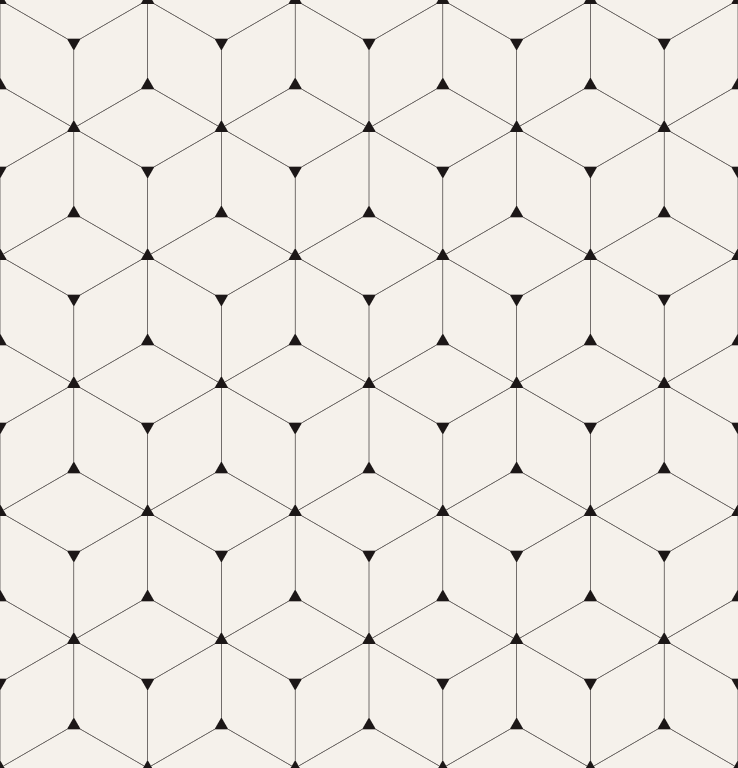
A WebGL 1 fragment shader for this pattern:

```glsl
precision highp float;
// Rhombille lattice of hairlines with small triangles on every node.
// The plane folds into hexagons around hubs; six spokes run from each hub
// to its hexagon's corners. 5 by 3 cells of two hubs each, so it tiles.

uniform vec2 u_resolution;

// Offset from the nearest hub; neighbouring hubs are one unit apart.
vec2 hubOffset(vec2 p) {
  vec2 cell = vec2(1.0, sqrt(3.0));
  vec2 a = mod(p + 0.5 * cell, cell) - 0.5 * cell;
  vec2 b = mod(p, cell) - 0.5 * cell;
  return dot(a, a) < dot(b, b) ? a : b;
}

// Signed distance to an upward equilateral triangle centred on the origin.
float triangleDistance(vec2 p, float inradius) {
  return max(-p.y, abs(p.x) * 0.866025 + p.y * 0.5) - inradius;
}

// Share of a pixel covered by a line, valid for widths below one pixel.
float lineCoverage(float d, float width, float pixel) {
  float upper = min(0.5 * width, d + 0.5 * pixel);
  float lower = max(-0.5 * width, d - 0.5 * pixel);
  return clamp((upper - lower) / pixel, 0.0, 1.0);
}

void main() {
  vec2 p = gl_FragCoord.xy / u_resolution * vec2(5.0, 3.0 * sqrt(3.0));
  float pixel = 5.0 / u_resolution.x;
  vec2 q = hubOffset(p);
  q.x = abs(q.x);

  // Spokes: one vertical line and two at thirty degrees.
  float spoke = min(q.x, abs(abs(q.y) * 0.866025 - q.x * 0.5));
  float ink = lineCoverage(spoke, 0.0041, pixel);

  // Upward triangles on the hub and three corners, downward on the others.
  float corner = 1.0 / sqrt(3.0);
  float size = 0.027;
  vec2 flipped = vec2(q.x, -q.y);
  float mark = triangleDistance(q, size);
  mark = min(mark, triangleDistance(q - vec2(0.0, -corner), size));
  mark = min(mark, triangleDistance(q - vec2(0.5, 0.5 * corner), size));
  mark = min(mark, triangleDistance(flipped - vec2(0.0, -corner), size));
  mark = min(mark, triangleDistance(flipped - vec2(0.5, 0.5 * corner), size));
  ink = max(ink, clamp(0.5 - mark / pixel, 0.0, 1.0));

  vec3 paper = vec3(0.96, 0.945, 0.92);
  gl_FragColor = vec4(mix(paper, vec3(0.11, 0.09, 0.09), ink), 1.0);
}
```
